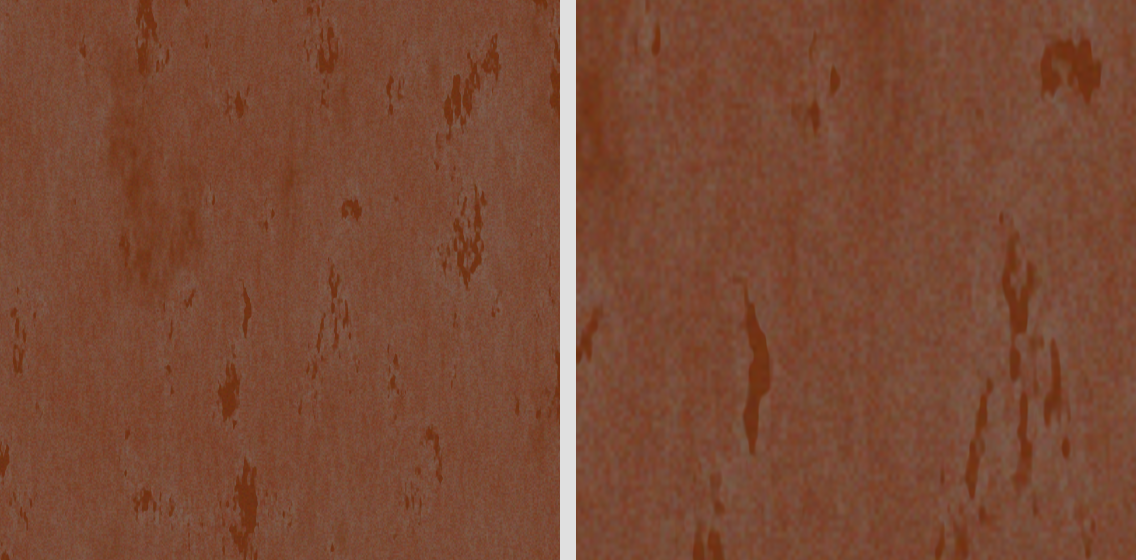
Left, the full canvas; right, a detail of the centre.
Give the GLSL for this texture, as a WebGL 2 fragment shader.

```glsl
#version 300 es
precision highp float;
// Weathered red-brown painted surface with ragged vertical rust chips and fine grain.

uniform vec2 u_resolution;
out vec4 fragColor;

const vec3 WARM_PAINT = vec3(0.474, 0.264, 0.174);
const vec3 PALE_PAINT = vec3(0.482, 0.333, 0.266);
const vec3 RUST = vec3(0.435, 0.190, 0.070);

// Sine-free hash of a lattice point, 0 to 1
float hash(vec2 cell, float seed) {
    vec3 p = fract(vec3(cell.xyx + seed * 17.31) * vec3(0.1031, 0.1030, 0.0973));
    p += dot(p, p.yzx + 33.33);
    return fract((p.x + p.y) * p.z);
}

// Smooth value noise, 0 to 1
float noise(vec2 p, float seed) {
    vec2 cell = floor(p);
    vec2 f = fract(p);
    f = f * f * (3.0 - 2.0 * f);
    float low = mix(hash(cell, seed), hash(cell + vec2(1.0, 0.0), seed), f.x);
    float high = mix(hash(cell + vec2(0.0, 1.0), seed), hash(cell + vec2(1.0, 1.0), seed), f.x);
    return mix(low, high, f.y);
}

// Noise summed over octaves, each finer and weaker
float fbm(vec2 p, float seed) {
    float sum = 0.0;
    float weight = 0.5;
    for (int i = 0; i < 4; i++) {
        sum += weight * noise(p, seed + float(i));
        p = p * 2.03 + 5.7;
        weight *= 0.5;
    }
    return sum / 0.9375;
}

// Where flaking gathers: clumps lined up in vertical columns
float flakeClumps(vec2 uv) {
    float column = noise(uv * vec2(12.0, 1.8), 1.0);
    float clump = noise(uv * vec2(27.0, 11.0), 2.0);
    return 0.36 * column + 0.64 * clump;
}

// Ragged texture that tears the clumps into thin vertical slivers
float flakeShreds(vec2 uv) {
    float shred = noise(uv * vec2(75.0, 26.0), 3.0);
    float sliver = noise(uv * vec2(160.0, 50.0), 4.0);
    float splinter = noise(uv * vec2(290.0, 110.0), 5.0);
    return 0.36 * shred + 0.38 * sliver + 0.26 * splinter;
}

// Centred mix of broad patches, vertical fibres and fine grain
float paintTone(vec2 uv) {
    float patches = fbm(uv * vec2(7.0, 4.0), 10.0) - 0.5;
    float fibres = noise(uv * vec2(115.0, 14.0), 20.0) - 0.5;
    float streaks = noise(uv * vec2(210.0, 55.0), 21.0) - 0.5;
    float grain = noise(uv * vec2(400.0, 290.0), 22.0) - 0.5;
    return 0.85 * patches + 0.32 * fibres + 0.50 * streaks + 0.85 * grain;
}

// Small independent shifts of the colour channels
vec3 colourGrain(vec2 uv) {
    vec2 p = uv * vec2(330.0, 270.0);
    return vec3(noise(p, 30.0), noise(p, 31.0), noise(p, 32.0)) - 0.5;
}

void main() {
    vec2 uv = gl_FragCoord.xy / min(u_resolution.x, u_resolution.y);

    // Paint with grey flecks where it is about to flake
    float clumps = flakeClumps(uv);
    float flake = 0.56 * clumps + 0.44 * flakeShreds(uv);
    float fleck = noise(uv * vec2(210.0, 90.0), 6.0);
    float worn = smoothstep(0.50, 0.72, clumps) * smoothstep(0.35, 0.75, fleck);
    float tone = 0.36 + paintTone(uv) + 0.50 * worn;
    vec3 colour = mix(WARM_PAINT, PALE_PAINT, clamp(tone, -0.35, 1.25));

    // Soft rust stains, drawn out vertically
    float stain = smoothstep(0.57, 0.82, fbm(uv * vec2(9.0, 3.5), 40.0));
    float stainFibre = noise(uv * vec2(150.0, 55.0), 45.0);
    colour = mix(colour, RUST, stain * (0.25 + 0.75 * stainFibre));

    // Bare rust chips
    float chip = smoothstep(0.635, 0.715, flake);
    colour = mix(colour, RUST, 0.95 * chip);

    colour += colourGrain(uv) * vec3(0.050, 0.036, 0.042);
    fragColor = vec4(colour, 1.0);
}
```
